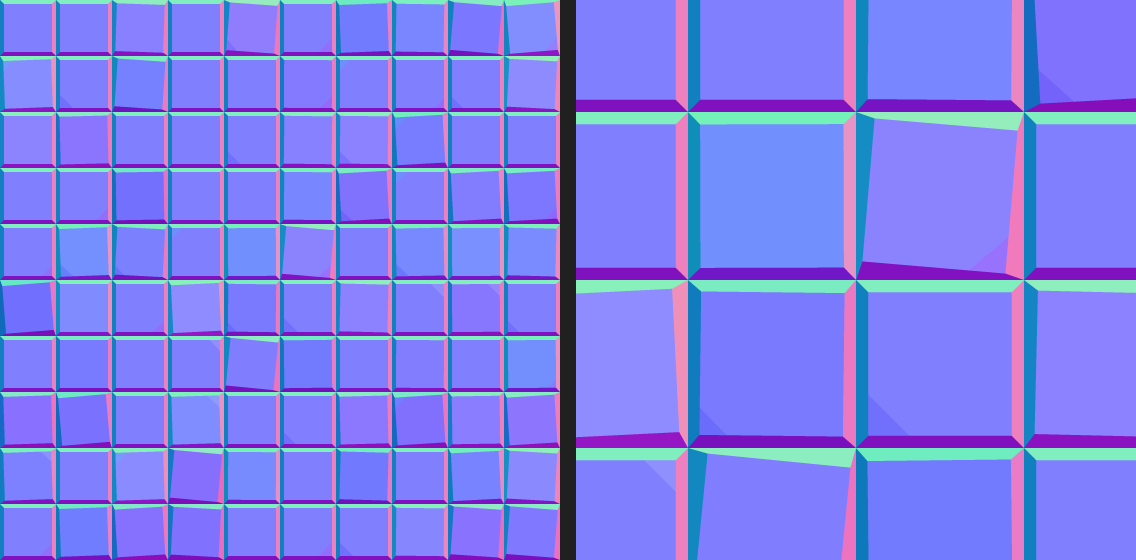
Left: the whole. Right: its middle third, enlarged.
Write a WebGL 1 fragment shader that draws this texture map.

```glsl
precision highp float;
// Normal map of a 10 by 10 grid of bevelled square tiles.
// Each tile has a flat face, four 60 degree bevels, and, by hashed chance,
// a small twist and tilt or one chipped corner. Edges are supersampled.

uniform vec2 u_resolution;

const float TILES = 10.0;
const float FACE = 0.427; // half width of a face, in tile units

float hash(vec2 cell, float seed) {
  return fract(sin(dot(cell, vec2(12.99, 78.23)) + seed * 37.72) * 4375.85);
}

float cross2(vec2 a, vec2 b) {
  return a.x * b.y - a.y * b.x;
}

// Direction of the bevel that holds p: between the lines that join
// the tile corners to the corners of the twisted face.
vec2 bevelDirection(vec2 p, mat2 twist) {
  vec2 cornerL = vec2(-0.5, -0.5);
  vec2 cornerR = vec2(0.5, -0.5);
  vec2 seamL = twist * vec2(-FACE, -FACE) - cornerL;
  vec2 seamR = twist * vec2(FACE, -FACE) - cornerR;
  vec2 side = vec2(0.0, -1.0);
  vec2 found = side;
  for (int i = 0; i < 4; i++) {
    if (cross2(seamL, p - cornerL) <= 0.0 && cross2(seamR, p - cornerR) >= 0.0) {
      found = side;
    }
    p = vec2(p.y, -p.x);
    side = vec2(-side.y, side.x);
  }
  return found;
}

vec3 tileNormal(vec2 uv) {
  vec2 cell = mod(floor(uv * TILES), TILES);
  vec2 p = fract(uv * TILES) - 0.5;

  // Loose tiles are twisted and tilted, the rest lie flat
  float loose = step(0.48, hash(cell, 1.0));
  float turn = hash(cell, 2.0) * 2.0 - 1.0;
  float angle = loose * 0.105 * turn * (0.3 + 0.7 * abs(turn));
  vec2 tilt = loose * 0.26 * (vec2(hash(cell, 3.0), hash(cell, 4.0)) - 0.5);
  mat2 twist = mat2(cos(angle), sin(angle), -sin(angle), cos(angle));
  vec2 q = p * twist;

  vec3 normal = vec3(tilt, 1.0);
  if (max(abs(q.x), abs(q.y)) > FACE) {
    vec2 slope = twist * bevelDirection(p, twist);
    normal = vec3(slope * 0.866 + tilt, 0.5);
  } else if (hash(cell, 5.0) < 0.34) {
    // Shallow triangular chip at one corner of the face
    vec2 corner = sign(vec2(hash(cell, 6.0), hash(cell, 7.0)) - 0.5);
    float size = mix(0.16, 0.25, hash(cell, 8.0));
    if (2.0 * FACE - dot(corner, q) < size) {
      normal.xy += twist * corner * 0.12;
    }
  }
  return normalize(normal);
}

void main() {
  // 4 by 4 samples inside each pixel
  vec3 color = vec3(0.0);
  for (int j = 0; j < 4; j++) {
    for (int i = 0; i < 4; i++) {
      vec2 offset = (vec2(float(i), float(j)) + 0.5) / 4.0 - 0.5;
      color += tileNormal((gl_FragCoord.xy + offset) / u_resolution) * 0.5 + 0.5;
    }
  }
  gl_FragColor = vec4(color / 16.0, 1.0);
}
```
